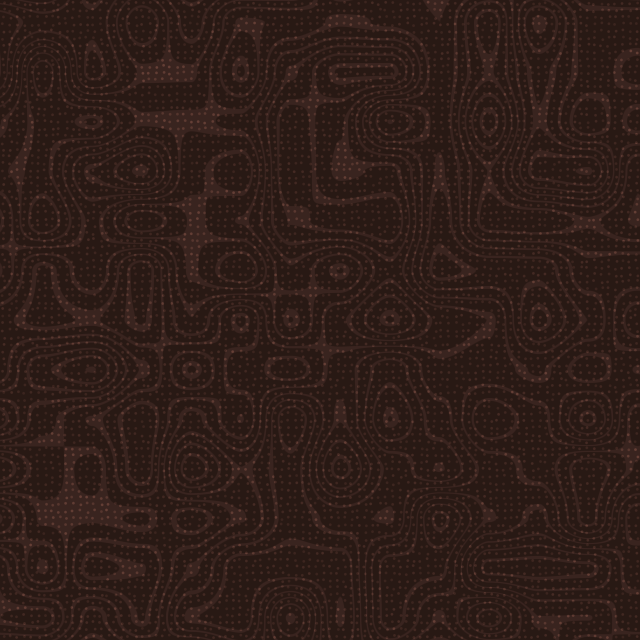
A Shadertoy shader for this pattern:

```glsl
// Dark wood-brown contour bands over a smooth height field, sprinkled with fine dots.
#define FIELD_CELLS 12.9
#define CONTOURS 8.0
#define BAND_SHARE 0.24
#define BAND_VARIATION 0.05
#define DOT_CELLS 92.0
#define DOT_RADIUS 0.19
#define DOT_JITTER 0.42
#define GROUND_COLOR vec3(0.157, 0.098, 0.078)
#define BAND_COLOR vec3(0.225, 0.140, 0.122)
#define GROUND_DOT_COLOR vec3(0.275, 0.168, 0.142)
#define BAND_DOT_COLOR vec3(0.400, 0.250, 0.212)

float hash(vec2 p) {
    vec3 q = fract(p.xyx * vec3(0.1031, 0.1030, 0.0973));
    q += dot(q, q.yzx + 33.33);
    return fract((q.x + q.y) * q.z);
}

// Smoothly blended random heights on a square lattice
float heightField(vec2 p) {
    vec2 cell = floor(p), f = fract(p);
    vec2 w = f * f * (3.0 - 2.0 * f);
    float low = mix(hash(cell), hash(cell + vec2(1, 0)), w.x);
    float high = mix(hash(cell + vec2(0, 1)), hash(cell + vec2(1, 1)), w.x);
    return mix(low, high, w.y);
}

// Distance to the nearest jittered point, in cell units; z holds its random tone
vec2 nearestDot(vec2 p) {
    vec2 cell = floor(p);
    vec2 nearest = vec2(9.0, 0.0);
    for (int y = -1; y <= 1; y++) {
        for (int x = -1; x <= 1; x++) {
            vec2 id = cell + vec2(x, y);
            vec2 jitter = vec2(hash(id + 17.0), hash(id + 71.0)) - 0.5;
            float d = length(id + 0.5 + jitter * DOT_JITTER - p);
            if (d < nearest.x) nearest = vec2(d, hash(id + 131.0));
        }
    }
    return nearest;
}

void mainImage(out vec4 fragColor, in vec2 fragCoord) {
    float pixel = 1.0 / min(iResolution.x, iResolution.y);
    vec2 uv = fragCoord * pixel;

    // Contour bands: wide on flat ground, thin on slopes
    vec2 fieldPos = uv * FIELD_CELLS + vec2(23.14, 41.55);
    float level = heightField(fieldPos) * CONTOURS;
    float drift = sin(uv.x * 5.0 + 1.0) * sin(uv.y * 4.0 + 0.6);
    float halfBand = 0.5 * (BAND_SHARE + BAND_VARIATION * drift);
    float soft = 0.6 * fwidth(level) + 0.001;
    float offset = abs(fract(level) - 0.5);
    float band = 1.0 - smoothstep(halfBand - soft, halfBand + soft, offset);

    // Fine dots, brighter where they sit on a band
    vec2 dots = nearestDot(uv * DOT_CELLS);
    float dotSoft = 0.7 * pixel * DOT_CELLS;
    float dotMask = 1.0 - smoothstep(DOT_RADIUS - dotSoft, DOT_RADIUS + dotSoft, dots.x);
    dotMask *= mix(0.6, 1.0, dots.y);

    vec3 color = mix(GROUND_COLOR, BAND_COLOR, band);
    color = mix(color, mix(GROUND_DOT_COLOR, BAND_DOT_COLOR, band), dotMask);
    fragColor = vec4(color, 1.0);
}
```
